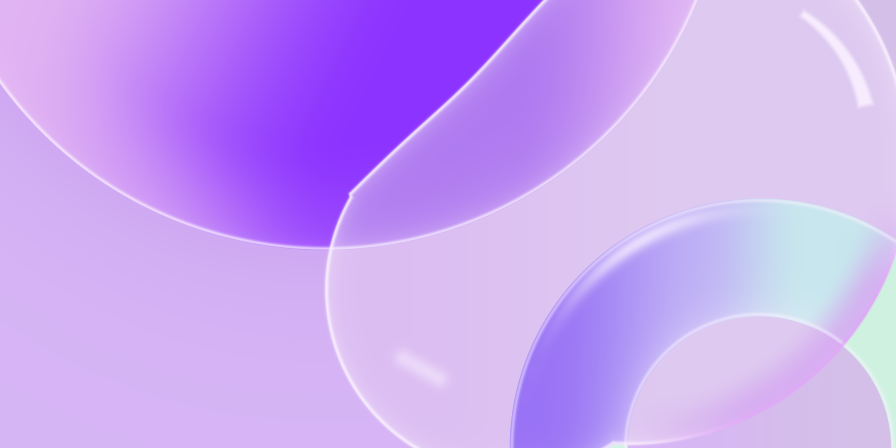
This background is drawn by a Shadertoy shader. Its source:

```glsl
// Translucent violet sphere, glass blob and iridescent ring on a lilac backdrop.

// Layout, in units of the canvas height
const vec2  SPHERE_POS = vec2(0.727, 1.339);
const float SPHERE_RADIUS = 0.897;
const vec2  LOBE_POS = vec2(1.141, 0.354);
const float LOBE_RADIUS = 0.415;
const vec2  BODY_POS = vec2(1.404, 0.635);
const float BODY_RADIUS = 0.628;
const vec2  RING_POS = vec2(1.695, 0.0);
const float RING_INNER = 0.294;
const float RING_OUTER = 0.557;
const vec2  GLINT_POS = vec2(1.609, 0.693);
const float GLINT_RADIUS = 0.331;
const float EDGE_WIDTH = 0.0045;

// Palette
const vec3 WHITE = vec3(0.98, 0.95, 1.0);
const vec3 LILAC = vec3(0.84, 0.71, 0.96);
const vec3 MAUVE = vec3(0.79, 0.63, 0.94);
const vec3 HAZE = vec3(0.83, 0.75, 0.91);
const vec3 PALE = vec3(0.87, 0.79, 0.94);
const vec3 PINK = vec3(0.88, 0.70, 0.95);
const vec3 DEEP = vec3(0.55, 0.20, 1.0);
const vec3 VIOLET = vec3(0.68, 0.47, 0.94);
const vec3 INDIGO = vec3(0.60, 0.45, 0.96);
const vec3 PERIWINKLE = vec3(0.75, 0.70, 0.96);
const vec3 AQUA = vec3(0.78, 0.90, 0.93);
const vec3 MINT = vec3(0.81, 0.95, 0.88);
const vec3 ORCHID = vec3(0.83, 0.66, 0.94);

float cover(float d) {
    float aa = 0.8 / iResolution.y;
    return 1.0 - smoothstep(-aa, aa, d);
}

float bell(float x, float width) {
    x /= width;
    return exp(-x * x);
}

// Two merged circles, trimmed by a gently bent diagonal
float blobDistance(vec2 p) {
    float circles = min(length(p - LOBE_POS) - LOBE_RADIUS,
                        length(p - BODY_POS) - BODY_RADIUS);
    float along = (p.x + p.y - 1.0) * 0.7071;
    float diagonal = (0.211 - p.x + p.y) * 0.7071 + 0.011 * bell(along - 0.612, 0.18);
    return max(circles, diagonal);
}

float segmentDistance(vec2 p, vec2 a, vec2 b) {
    vec2 ab = b - a;
    return length(p - a - ab * clamp(dot(p - a, ab) / dot(ab, ab), 0.0, 1.0));
}

vec3 backdrop(vec2 p, float sphere) {
    vec3 col = mix(LILAC, MAUVE, 0.6 * exp(-max(sphere, 0.0) / 0.16));
    return mix(col, HAZE, smoothstep(1.4, 1.95, p.x));
}

vec3 sphereColor(vec2 p, float sphere) {
    float depth = smoothstep(0.05, 0.95, p.x + 0.5 * (1.0 - p.y));
    float edgeDepth = mix(0.4, 0.85, smoothstep(0.3, 0.8, p.x));
    depth *= mix(edgeDepth, 1.0, smoothstep(0.0, 0.25, -sphere));
    return mix(PINK, DEEP, depth);
}

// The sphere seen through the blob
vec3 lensColor(vec2 p, float sphere) {
    vec3 col = mix(VIOLET, PINK, smoothstep(1.15, 1.58, p.x));
    return mix(col, LILAC, 0.4 * exp(min(sphere, 0.0) / 0.07));
}

// The ring seen through the blob
vec3 ringColor(vec2 p, float radius) {
    vec3 col = mix(INDIGO, PERIWINKLE, smoothstep(1.2, 1.6, p.x));
    col = mix(col, AQUA, smoothstep(1.55, 1.8, p.x));
    col = mix(col, WHITE, 0.3 * exp(-max(radius - RING_INNER, 0.0) / 0.04));
    vec2 q = p - RING_POS;
    float arc = bell(atan(q.y, q.x) - 2.1, 0.38);
    float sheen = arc * bell(radius - RING_OUTER + 0.025, 0.018);
    return mix(col, WHITE, 0.75 * sheen);
}

void mainImage(out vec4 fragColor, in vec2 fragCoord) {
    vec2 p = fragCoord / iResolution.y;
    float sphere = length(p - SPHERE_POS) - SPHERE_RADIUS;
    float blob = blobDistance(p);
    float radius = length(p - RING_POS);
    float ring = max(radius - RING_OUTER, RING_INNER - radius);
    float inSphere = cover(sphere);
    float inRing = cover(ring);
    float ringLine = bell(ring + EDGE_WIDTH, EDGE_WIDTH) * inRing;

    // Outside the glass
    vec3 col = backdrop(p, sphere);
    col = mix(col, MINT, inRing);
    col = mix(col, sphereColor(p, sphere), inSphere);

    // Inside the glass
    vec3 glass = mix(LILAC + vec3(0.02, 0.03, -0.01), PALE, smoothstep(0.8, 1.6, p.x));
    glass = mix(glass, lensColor(p, sphere), inSphere);
    glass = mix(glass, ringColor(p, radius), inRing);
    float lowerRight = smoothstep(1.35, 1.7, p.x) * (1.0 - smoothstep(0.35, 0.6, p.y));
    glass = mix(glass, ORCHID, 0.8 * lowerRight * smoothstep(-0.11, -0.02, blob));
    vec3 rimColor = mix(WHITE, vec3(0.88, 0.66, 0.97), lowerRight);
    glass = mix(glass, rimColor, 0.35 * exp(min(blob, 0.0) / 0.022));
    col = mix(col, glass, cover(blob));

    // Bright rims
    col = mix(col, WHITE, 0.5 * ringLine);
    col = mix(col, WHITE, inSphere * (0.6 * bell(sphere + 0.003, EDGE_WIDTH)
                                    + 0.15 * exp(min(sphere, 0.0) / 0.02)));
    col = mix(col, rimColor, 0.75 * bell(blob + 0.003, EDGE_WIDTH));

    // Curved glint at the upper right, soft glint at the lower left
    vec2 g = p - GLINT_POS;
    float sweep = atan(g.y, g.x) - 0.604;
    float thickness = 0.013 - 0.012 * sweep;
    float glint = max(abs(length(g) - GLINT_RADIUS) - thickness,
                      (abs(sweep) - 0.39) * GLINT_RADIUS);
    col = mix(col, WHITE, 0.85 * (1.0 - smoothstep(-0.008, 0.006, glint)));
    float softGlint = segmentDistance(p, vec2(0.90, 0.20), vec2(0.98, 0.155));
    col = mix(col, WHITE, 0.5 * bell(softGlint, 0.02));

    fragColor = vec4(col, 1.0);
}
```
